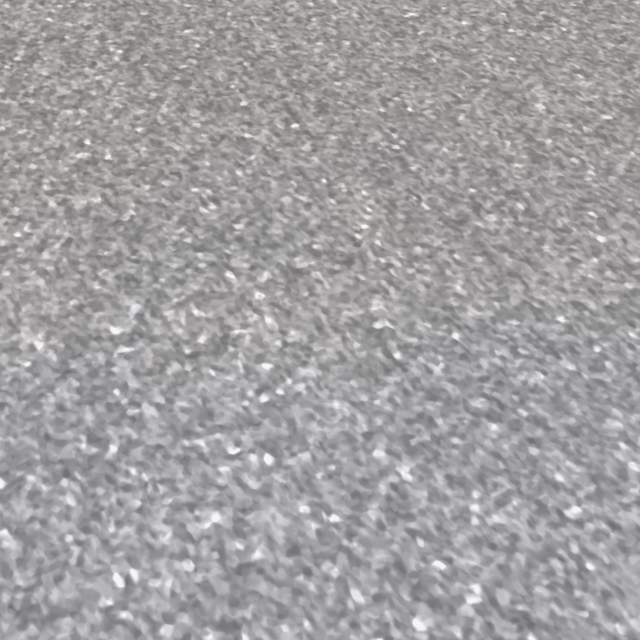
This texture is drawn by a WebGL 1 fragment shader. Its source:

```glsl
precision highp float;

uniform vec2 u_resolution;

#define HORIZON 2.2
#define GRAIN_DENSITY 168.0
#define DEPTH_RATIO 1.6
#define SLANT 0.36
#define GRAIN_STRETCH vec2(0.8, 1.3)
#define GRAIN_SOFTNESS 5.5
#define CONTRAST 0.205
#define SPECK_GAIN 1.3
#define NEAR_GRAY vec3(0.640, 0.637, 0.645)
#define FAR_GRAY vec3(0.618, 0.612, 0.612)
#define WARM_TINT vec3(1.010, 1.0, 0.990)
#define COOL_TINT vec3(0.996, 0.998, 1.008)

vec3 hash3(vec2 cell) {
  vec3 h = vec3(dot(cell, vec2(127.1, 311.7)),
                dot(cell, vec2(269.5, 183.3)),
                dot(cell, vec2(419.2, 371.9)));
  return fract(sin(h) * 43758.545);
}

// Soft cellular mosaic: every stone has its own tone, a few are very bright
float stones(vec2 p, float speckGain) {
  vec2 base = floor(p);
  float toneSum = 0.0;
  float weightSum = 0.0;
  for (int j = -1; j <= 1; j++) {
    for (int i = -1; i <= 1; i++) {
      vec2 cell = base + vec2(float(i), float(j));
      vec3 rnd = hash3(cell);
      vec2 offset = cell + rnd.xy - p;
      float weight = exp(-GRAIN_SOFTNESS * dot(offset, offset));
      float tone = 2.0 * rnd.z - 1.0 + speckGain * smoothstep(0.93, 1.0, rnd.z);
      toneSum += weight * tone;
      weightSum += weight;
    }
  }
  return toneSum / max(weightSum, 1e-5);
}

// Canvas position to a receding ground plane
vec2 groundPlane(vec2 uv) {
  float range = HORIZON - uv.y;
  return GRAIN_DENSITY * vec2(uv.x - 0.5, DEPTH_RATIO) / range;
}

// Turn along the slant, bend a little, and lengthen the stones
vec2 grainSpace(vec2 ground) {
  float c = cos(SLANT);
  float s = sin(SLANT);
  vec2 p = vec2(c * ground.x - s * ground.y, s * ground.x + c * ground.y);
  p += 0.16 * sin(p.yx * vec2(0.9, 1.1) + 1.7 * sin(p * 0.37));
  return p * GRAIN_STRETCH;
}

float gravel(vec2 uv) {
  vec2 p = grainSpace(groundPlane(uv));
  float coarse = stones(p, SPECK_GAIN);
  float fine = stones(p.yx * vec2(1.3, 1.5) + 37.3, 0.8);
  return coarse + 0.85 * fine - 0.05;
}

void main() {
  vec2 uv = gl_FragCoord.xy / u_resolution;

  // Four samples per pixel keep the distant stones smooth
  float contrast = CONTRAST * mix(1.0, 0.8, uv.y);
  float shade = 0.0;
  for (int j = 0; j < 2; j++) {
    for (int i = 0; i < 2; i++) {
      vec2 jitter = (vec2(float(i), float(j)) - 0.5) * 0.6;
      shade += exp(contrast * gravel(uv + jitter / u_resolution));
    }
  }
  shade *= 0.25;

  // Broad worn patches and a drift from cool foreground to warm distance
  vec2 ground = groundPlane(uv);
  float patches = stones(ground * 0.07 + 11.0, 0.0);
  float smallPatches = stones(ground * 0.22 + 5.0, 0.0);
  float warmth = smoothstep(0.2, 0.95, uv.y + 0.15 * patches);
  vec3 gray = mix(NEAR_GRAY, FAR_GRAY, smoothstep(0.1, 0.9, uv.y));
  gray *= 1.0 + 0.012 * patches + 0.022 * smallPatches;
  gray *= mix(COOL_TINT, WARM_TINT, warmth);

  gl_FragColor = vec4(min(gray * shade, 0.96), 1.0);
}
```
